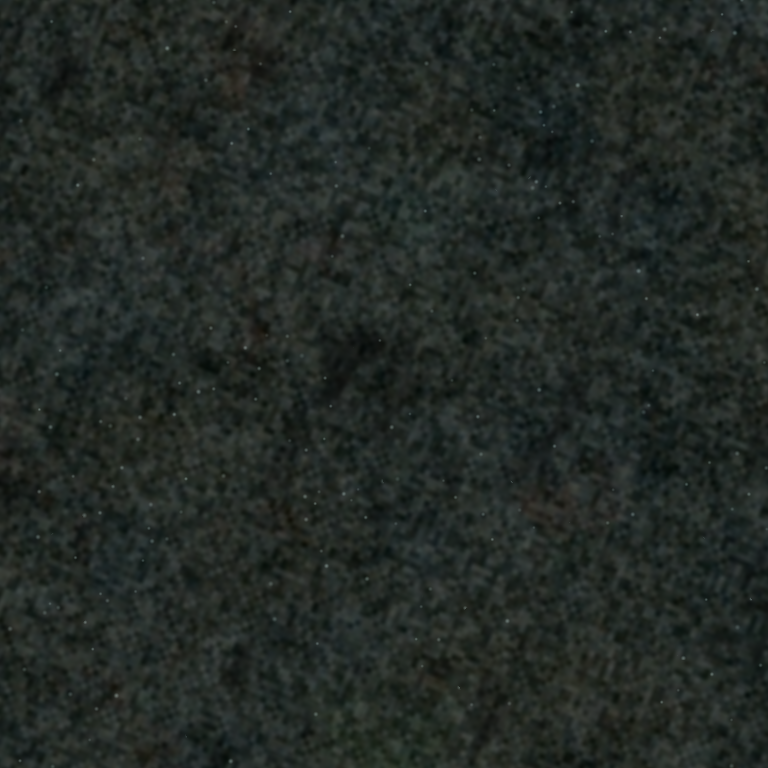
This texture is drawn by a three.js fragment shader. Its source:

```glsl
// Dark green-grey granite with fine soft grain, rusty and bluish stains, dark pits and pale flecks.
varying vec2 vUv;

float hash(vec2 p) {
  vec3 q = fract(vec3(p.xyx) * 0.1031);
  q += dot(q, q.yzx + 33.33);
  return fract((q.x + q.y) * q.z);
}

// Value noise centred on zero, from -0.5 to 0.5
float noise(vec2 p) {
  vec2 cell = floor(p);
  vec2 f = fract(p);
  f = f * f * (3.0 - 2.0 * f);
  float low = mix(hash(cell), hash(cell + vec2(1.0, 0.0)), f.x);
  float high = mix(hash(cell + vec2(0.0, 1.0)), hash(cell + vec2(1.0, 1.0)), f.x);
  return mix(low, high, f.y) - 0.5;
}

mat2 rotation(float angle) {
  float c = cos(angle);
  float s = sin(angle);
  return mat2(c, s, -s, c);
}

// Layered noise, each octave turned to hide the lattice
float cloud(vec2 p) {
  float sum = 0.0;
  float weight = 0.6;
  for (int i = 0; i < 4; i++) {
    sum += weight * noise(p);
    p = rotation(0.65) * p * 2.1 + 17.3;
    weight *= 0.6;
  }
  return sum;
}

// Sparse soft flecks, at most one in each grid cell
float flecks(vec2 p, float share) {
  vec2 cell = floor(p);
  vec2 centre = 0.35 + 0.3 * vec2(hash(cell + 5.1), hash(cell + 41.7));
  float radius = mix(0.2, 0.34, hash(cell + 73.9));
  float spot = 1.0 - smoothstep(0.0, radius, length(fract(p) - centre));
  return spot * step(hash(cell + 11.3), share) * mix(0.4, 1.0, hash(cell + 97.1));
}

void main() {
  vec2 p = vUv;

  // Fine grain over broader mottling
  float grain = 0.115 * noise(rotation(0.4) * p * 135.0 + 50.0)
              + 0.085 * noise(rotation(1.1) * p * 78.0 + 90.0)
              + 0.045 * noise(rotation(0.8) * p * 34.0 + 20.0);
  float mottle = 0.055 * cloud(p * 8.0 + 31.0);
  vec3 stone = vec3(0.137, 0.164, 0.149) + grain + mottle;

  // Bluish and brownish stains, with a few rusty and green patches
  float stain = cloud(p * 7.0 + 60.0) + 0.3 * noise(p * 55.0 + 14.0);
  stone += stain * vec3(-0.022, 0.002, 0.032);
  float rust = smoothstep(0.16, 0.5, cloud(p * 9.0 + 130.0));
  stone += rust * vec3(0.018, -0.014, -0.018);
  float moss = smoothstep(0.12, 0.5, cloud(p * 4.0 + 210.0));
  stone += moss * vec3(-0.012, 0.010, -0.010);

  // Colour flicker from grain to grain
  stone.r += 0.022 * noise(p * 95.0 + 7.0);
  stone.b += 0.024 * noise(p * 88.0 + 160.0);

  // Dark pits drawn out along a steep slant
  vec2 slanted = rotation(0.45) * p;
  float pits = smoothstep(0.18, 0.5, cloud(slanted * vec2(13.0, 6.0) + 80.0));
  stone *= 1.0 - 0.55 * pits;

  // Pale mineral flecks, gathered in loose clusters
  float cluster = smoothstep(-0.2, 0.4, cloud(p * 6.0 + 300.0));
  float glint = flecks(rotation(0.5) * p * 75.0 + 40.0, 0.015 + 0.07 * cluster);
  stone += glint * vec3(0.22, 0.25, 0.25);

  gl_FragColor = vec4(max(stone, vec3(0.025, 0.035, 0.03)), 1.0);
}
```
